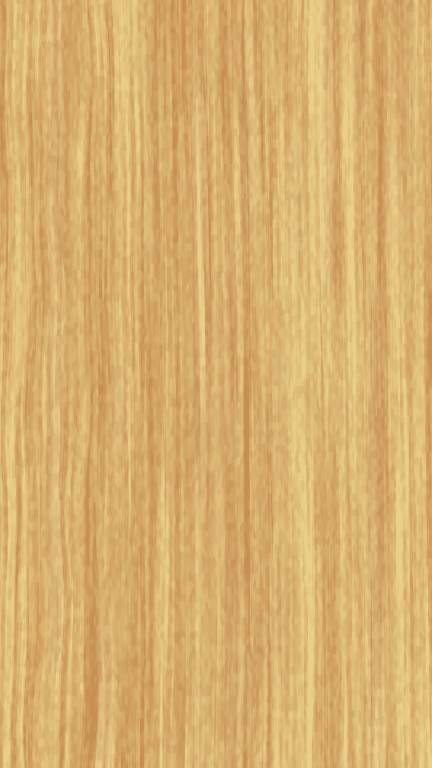
Give the GLSL for this texture, as a WebGL 1 fragment shader.

```glsl
precision highp float;
uniform vec2 u_resolution;

const vec3 HONEY = vec3(0.848, 0.694, 0.438);
const vec3 TONE_STEP = vec3(0.027, 0.050, 0.042);
const vec3 ORANGE_TINT = vec3(0.004, -0.008, -0.022);

vec3 hash3(vec2 cell) {
  vec3 q = vec3(dot(cell, vec2(127.1, 311.7)),
                dot(cell, vec2(269.5, 183.3)),
                dot(cell, vec2(419.2, 371.9)));
  return fract(sin(q) * 43758.547);
}

// Smooth cellular noise with zero mean and unit deviation
float cellTone(vec2 p, float seed) {
  vec2 base = floor(p);
  vec2 local = fract(p);
  float sum = 0.0;
  float power = 0.0;
  for (int j = -1; j <= 1; j++) {
    for (int i = -1; i <= 1; i++) {
      vec2 offset = vec2(float(i), float(j));
      vec3 rnd = hash3(base + offset + seed);
      vec2 d = offset + 0.15 + 0.7 * rnd.xy - local;
      float weight = exp(-dot(d * d, vec2(12.0, 7.0)));
      sum += weight * (rnd.z - 0.5);
      power += weight * weight;
    }
  }
  return 3.46 * sum / sqrt(power);
}

// Gentle sideways drift of the grain, stronger towards the left
vec2 bendGrain(vec2 p, float leftness) {
  float lean = 0.008 * sin(1.9 * p.y + 2.5 * p.x + 2.6);
  float ripple = 0.003 * sin(9.0 * p.y + 14.0 * p.x)
               + 0.002 * sin(17.0 * p.y - 23.0 * p.x + 1.3);
  return vec2(p.x + lean + ripple * leftness, p.y);
}

// Narrow growth rings with uneven spacing
float ringLine(vec2 p, float count) {
  float phase = count * p.x + 0.35 * sin(19.0 * p.x + 0.9 * p.y)
              + 0.25 * sin(41.0 * p.x - 1.4 * p.y);
  return pow(0.5 + 0.5 * sin(6.2832 * phase), 5.0);
}

// Sparse slender fibres picked from the cellular peaks
float sparseFibre(vec2 p, vec2 density, float seed) {
  return smoothstep(1.2, 1.75, cellTone(p * density, seed));
}

void main() {
  vec2 p = gl_FragCoord.xy / u_resolution.x;
  float leftness = 1.0 - smoothstep(0.18, 0.42, p.x);
  float heart = exp(-pow((p.x - 0.46) / 0.17, 2.0));
  vec2 g = bendGrain(p, leftness);

  // Streaks from broad bands to hairs, then fine speckle
  float tone = 0.30 * cellTone(g * vec2(8.0, 0.5), 3.0);
  tone += 0.42 * cellTone(g * vec2(34.0, 0.7), 17.0);
  tone += 0.62 * cellTone(g * vec2(68.0, 1.3), 31.0);
  tone += 0.52 * cellTone(g * vec2(115.0, 4.5), 47.0);
  tone += 0.42 * cellTone(p * vec2(135.0, 60.0), 59.0);

  // Shading across the board
  tone += 0.22 - 0.70 * heart;

  // Growth rings and scattered fibres
  float rings = ringLine(g, 22.0) * (0.3 + 0.7 * leftness);
  float darkFibre = sparseFibre(g, vec2(85.0, 1.4), 71.0);
  float paleLine = sparseFibre(g, vec2(80.0, 0.9), 97.0);
  float paleFibre = sparseFibre(g, vec2(95.0, 4.5), 83.0);
  tone += 0.25 * leftness - 1.2 * rings;
  tone += 1.1 * paleLine + 1.1 * paleFibre - 1.2 * darkFibre;
  tone = clamp(tone, -2.6, 2.4);

  vec3 color = HONEY + TONE_STEP * tone;
  color += ORANGE_TINT * (0.6 * rings + 0.5 * darkFibre);
  gl_FragColor = vec4(color, 1.0);
}
```
